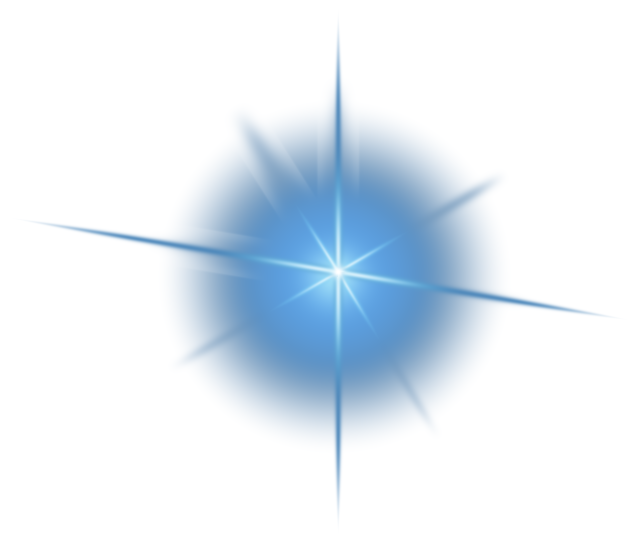
Give the GLSL for this background, as a Shadertoy shader.

```glsl
const vec2 STAR_CENTER = vec2(0.0336, 0.0);
const vec2 HALO_CENTER = vec2(0.027, -0.009);
const float HALO_INNER = 0.145;
const float HALO_OUTER = 0.330;
const float RAY_WIDTH = 0.0072;
const float SHORT_RAY_WIDTH = 0.0055;
const float LONG_GLOW_REACH = 0.24;
const float SHORT_GLOW_REACH = 0.155;
const float VEIL_OFFSET = 0.036;
const float VEIL_STRENGTH = 0.13;

const vec3 WHITE = vec3(1.0);
const vec3 STEEL = vec3(0.36, 0.53, 0.69);
const vec3 DEEP_BLUE = vec3(0.30, 0.53, 0.73);
const vec3 HALO_BLUE = vec3(0.36, 0.60, 0.83);
const vec3 AZURE = vec3(0.33, 0.64, 0.95);
const vec3 PALE_CYAN = vec3(0.66, 0.90, 0.97);
const vec3 RAY_CYAN = vec3(0.46, 0.80, 0.96);

// Rays run clockwise from the top, alternating long and short
const int RAY_COUNT = 8;
const vec2 RAY_TIPS[RAY_COUNT] = vec2[](
    vec2(0.0, 0.490), vec2(0.307, 0.179), vec2(0.540, -0.089), vec2(0.184, -0.304),
    vec2(0.0, -0.488), vec2(-0.307, -0.177), vec2(-0.607, 0.100), vec2(-0.192, 0.304));
const float SMUDGE_STRENGTH[RAY_COUNT] = float[](
    0.28, 0.48, 0.22, 0.24, 0.0, 0.30, 0.24, 0.40);
const float SMUDGE_WIDTH[RAY_COUNT] = float[](
    0.017, 0.011, 0.010, 0.009, 0.010, 0.010, 0.013, 0.018);

float gaussian(float x, float width) {
    float q = x / width;
    return exp(-q * q);
}

// Distance along a ray, and signed distance across it
vec2 rayCoords(vec2 p, vec2 tip) {
    vec2 dir = normalize(tip);
    return vec2(dot(p, dir), dir.x * p.y - dir.y * p.x);
}

vec3 haloColor(vec2 p) {
    float r = length(p);
    vec3 body = mix(HALO_BLUE, STEEL, smoothstep(0.09, 0.24, r));
    vec3 color = mix(WHITE, body, 1.0 - smoothstep(HALO_INNER, HALO_OUTER, r));
    color = mix(color, AZURE, 0.9 * gaussian(r, 0.095));
    return mix(color, PALE_CYAN, 0.85 * gaussian(r, 0.055));
}

// Soft dark streaks and the pale edges beside the upper left ones
vec3 addSmudge(vec3 color, vec2 p, int i) {
    vec2 q = rayCoords(p, RAY_TIPS[i]);
    float span = smoothstep(0.13, 0.25, q.x) * (1.0 - smoothstep(0.27, 0.365, q.x));
    float shade = span * SMUDGE_STRENGTH[i] * gaussian(q.y, SMUDGE_WIDTH[i]);
    color = mix(color, STEEL, shade);
    if (i == 0 || i >= 6) {
        float veilSpan = smoothstep(0.12, 0.20, q.x) * (1.0 - smoothstep(0.24, 0.34, q.x));
        float edge = abs(q.y) - VEIL_OFFSET;
        float softness = edge > 0.0 ? 0.003 : 0.014;
        color = mix(color, WHITE, VEIL_STRENGTH * veilSpan * gaussian(edge, softness));
    }
    return color;
}

vec3 addRay(vec3 color, vec2 p, int i, float pixel) {
    vec2 q = rayCoords(p, RAY_TIPS[i]);
    if (q.x <= 0.0) return color;
    bool isLong = i % 2 == 0;
    float reach = isLong ? LONG_GLOW_REACH : SHORT_GLOW_REACH;
    float extent = isLong ? length(RAY_TIPS[i]) : reach;
    float t = min(q.x / extent, 1.0);
    float taper = pow(1.0 - t * t, 0.7);
    float width = max((isLong ? RAY_WIDTH : SHORT_RAY_WIDTH) * taper, 0.6 * pixel);

    // Steel blade under a luminous inner section
    float line = gaussian(q.y, width);
    float glow = 1.0 - smoothstep(0.25 * reach, reach, q.x);
    if (isLong) {
        float blade = line * (1.0 - smoothstep(0.6, 1.0, t));
        color = mix(color, DEEP_BLUE, 0.92 * blade);
    }
    color = mix(color, RAY_CYAN, (isLong ? 0.9 : 0.75) * line * glow);
    float hot = 1.0 - smoothstep(0.0, 0.7 * reach, q.x);
    return mix(color, WHITE, 0.8 * hot * gaussian(q.y, 0.6 * width));
}

void mainImage(out vec4 fragColor, in vec2 fragCoord) {
    vec2 uv = (fragCoord - 0.5 * iResolution.xy) / iResolution.y;
    vec2 p = uv - STAR_CENTER;
    float pixel = 1.0 / iResolution.y;

    vec3 color = haloColor(uv - HALO_CENTER);
    for (int i = 0; i < RAY_COUNT; i++) color = addSmudge(color, p, i);
    for (int i = 0; i < RAY_COUNT; i++) color = addRay(color, p, i, pixel);

    // Hot core
    float r = length(p);
    color = mix(color, PALE_CYAN, 0.5 * gaussian(r, 0.026));
    color = mix(color, WHITE, gaussian(r, 0.011));
    fragColor = vec4(color, 1.0);
}
```
